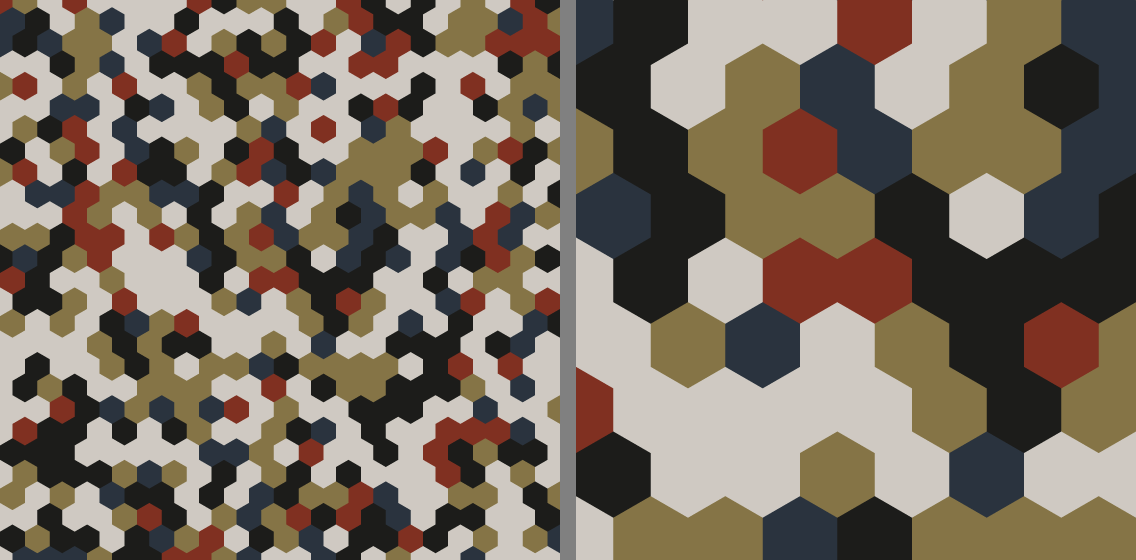
Left: the whole. Right: its middle third, enlarged.
A WebGL 2 fragment shader for this pattern:

```glsl
#version 300 es
precision highp float;
precision highp int;

uniform vec2 u_resolution;
out vec4 fragColor;

const float HEXES_ACROSS = 22.5;
const int SAMPLES = 4;

const vec3 BONE  = vec3(0.810, 0.790, 0.760);
const vec3 OLIVE = vec3(0.522, 0.455, 0.273);
const vec3 COAL  = vec3(0.110, 0.110, 0.102);
const vec3 RUST  = vec3(0.502, 0.188, 0.128);
const vec3 NAVY  = vec3(0.165, 0.200, 0.243);

// Integer hash of a cell, mapped to 0..1
float hashCell(ivec2 cell, uint seed) {
    uvec2 v = uvec2(cell) * 1664525u + 101390u + seed;
    v.x += v.y * 1664525u;
    v.y += v.x * 1664525u;
    v ^= v >> 16u;
    v.x += v.y * 1664525u;
    v.y += v.x * 1664525u;
    v ^= v >> 16u;
    return float(v.x >> 8u) / 16777216.0;
}

// Cell id of the pointy-top hexagon around p; hexagons are one unit wide.
// The centres form two interleaved rectangular grids.
ivec2 hexCell(vec2 p) {
    vec2 pitch = vec2(1.0, sqrt(3.0));
    vec2 q = p / pitch;
    vec2 evenCentre = floor(q + 0.5);
    vec2 oddCentre = floor(q) + 0.5;
    float evenDist = length((q - evenCentre) * pitch);
    float oddDist = length((q - oddCentre) * pitch);
    vec2 centre = evenDist < oddDist ? evenCentre : oddCentre;
    return ivec2(round(centre * 2.0));
}

// Weighted choice of a palette colour, thresholds are cumulative shares
vec3 pickColour(float t) {
    if (t < 0.345) return BONE;
    if (t < 0.560) return OLIVE;
    if (t < 0.755) return COAL;
    if (t < 0.878) return RUST;
    return NAVY;
}

// Flat mosaic colour at a canvas position, grid anchored at the top left
vec3 mosaic(vec2 uv, float density, uint seed) {
    ivec2 cell = hexCell((uv - vec2(0.0, 1.0)) * density);
    return pickColour(hashCell(cell, seed));
}

void main() {
    // Average a grid of subsamples to smooth the edges
    vec3 total = vec3(0.0);
    for (int j = 0; j < SAMPLES; j++) {
        for (int i = 0; i < SAMPLES; i++) {
            vec2 offset = (vec2(i, j) + 0.5) / float(SAMPLES) - 0.5;
            vec2 uv = (gl_FragCoord.xy + offset) / u_resolution.y;
            total += mosaic(uv, HEXES_ACROSS, 7u);
        }
    }
    fragColor = vec4(total / float(SAMPLES * SAMPLES), 1.0);
}
```
